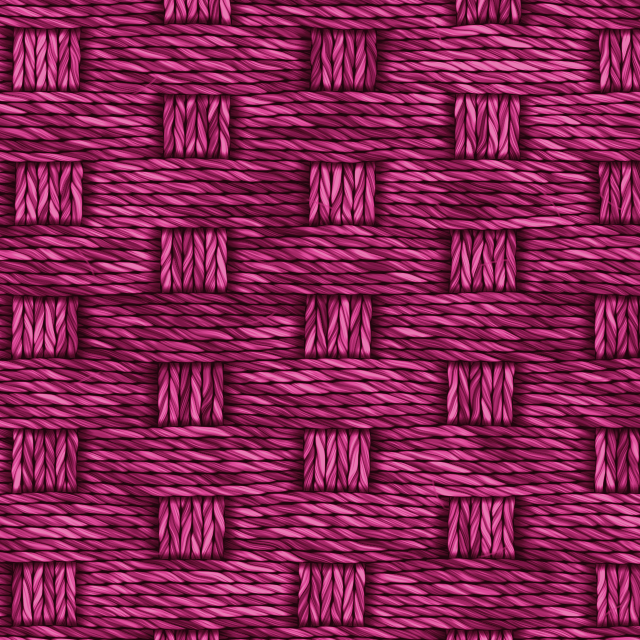
Write a WebGL 2 fragment shader that draws this texture.

```glsl
#version 300 es
precision highp float;

uniform vec2 u_resolution;
out vec4 fragColor;

#define ROW_PITCH 0.1043    // height of one woven band
#define ROW_START 0.0195    // lowest band boundary
#define COL_PITCH 0.4557    // distance between crossings in a band
#define COL_START 0.0725    // first crossing of the even bands
#define CROSS_HALF 0.052    // half width of a crossing
#define ROPES 6.0           // ropes per band and per crossing
#define STRAND 2.0          // twist length in rope widths
#define SLANT 0.65          // lean of the strands
#define BULGE 0.035         // swelling of bands beside crossings
#define WOBBLE 0.05         // unevenness of the ropes
#define SAMPLES 2           // antialiasing grid size

const float PI = 3.14159265;
const float ROPE = ROW_PITCH / ROPES;
const vec3 GAP = vec3(0.12, 0.02, 0.05);
const vec3 WINE = vec3(0.33, 0.05, 0.16);
const vec3 BERRY = vec3(0.49, 0.09, 0.28);
const vec3 MAGENTA = vec3(0.66, 0.16, 0.41);
const vec3 PINK = vec3(0.87, 0.29, 0.60);
const vec3 PALE = vec3(0.91, 0.48, 0.70);

float hash(vec2 p) {
    vec3 q = fract(vec3(p.xyx) * 0.1031);
    q += dot(q, q.yzx + 33.33);
    return fract((q.x + q.y) * q.z);
}

float noise(vec2 p) {
    vec2 i = floor(p), f = fract(p);
    f = f * f * (3.0 - 2.0 * f);
    return mix(mix(hash(i), hash(i + vec2(1, 0)), f.x),
               mix(hash(i + vec2(0, 1)), hash(i + vec2(1, 1)), f.x), f.y);
}

// Brightness to dyed fibre colour
vec3 dye(float v) {
    vec3 c = mix(GAP, WINE, smoothstep(0.06, 0.27, v));
    c = mix(c, BERRY, smoothstep(0.27, 0.45, v));
    c = mix(c, MAGENTA, smoothstep(0.45, 0.62, v));
    c = mix(c, PINK, smoothstep(0.62, 0.82, v));
    return mix(c, PALE, smoothstep(0.80, 1.0, v));
}

// Twisted ropes along x, one per unit of y; returns brightness
float rope(vec2 q, float twist) {
    float id = floor(q.y);
    float t = 2.0 * fract(q.y) - 1.0;
    float s = q.x + 7.0 * hash(vec2(id, 3.0)) + 1.2 * noise(vec2(q.x * 0.4, id * 5.0));
    float p = s / STRAND + twist * SLANT * t;
    float across = 2.0 * fract(p) - 1.0;
    float tone = hash(vec2(floor(p), id));
    float fibre = noise(vec2(p * 9.0, s * 0.8 + id * 13.0));
    float body = 0.45 + 0.38 * tone + 0.42 * (fibre - 0.5) + 0.12 * across * twist;
    body += 0.18 * (hash(vec2(id, 8.0)) - 0.5);
    float roundness = sqrt(1.0 - 0.96 * across * across);
    float outline = 1.02 - 0.24 * across * across;
    float edge = 1.0 - smoothstep(outline - 0.22, outline, abs(t));
    return body * (0.3 + 0.8 * roundness) * (1.0 - 0.45 * t * t * t * t) * (0.15 + 0.85 * edge);
}

// Sparse loose fibres; returns coverage
float looseFibre(vec2 uv) {
    vec2 g = uv * 11.0, cell = floor(g);
    float pick = hash(cell + 50.0);
    float angle = (hash(cell + 70.0) - 0.5) * 2.4;
    vec2 d = fract(g) - 0.5;
    d = mat2(cos(angle), -sin(angle), sin(angle), cos(angle)) * d;
    d.y += 0.7 * d.x * d.x * (pick * 8.0 - 1.0);
    float line = 1.0 - smoothstep(0.008, 0.025, abs(d.y));
    return line * (1.0 - smoothstep(0.2, 0.32, abs(d.x))) * step(pick, 0.22);
}

vec3 weave(vec2 uv) {
    // Slightly leaning columns and swelling bands
    float x = uv.x - 0.02 * (uv.y - 0.5) * sin(PI * uv.x);
    float y = (uv.y - ROW_START) / ROW_PITCH;
    float wave = cos(2.0 * PI * (x - COL_START) / COL_PITCH);
    y -= BULGE * wave * cos(PI * y);
    y += WOBBLE * (noise(vec2(uv.x * 13.0, uv.y * 26.0)) - 0.5);
    float row = floor(y);

    // Nearest crossing in this band
    float u = (x - COL_START) / COL_PITCH - 0.5 * mod(row, 2.0);
    float col = floor(u + 0.5);
    float dx = (u - col) * COL_PITCH + 0.008 * (hash(vec2(col, row) + 20.0) - 0.5);
    dx += 0.004 * (noise(vec2(uv.y * 45.0, col + x * 30.0)) - 0.5);

    float v;
    if (abs(dx) < CROSS_HALF) {
        float lane = dx / ROPE + 0.5 * ROPES;
        float twist = mod(floor(lane), 2.0) * 2.0 - 1.0;
        v = rope(vec2(uv.y / ROPE, lane + 17.0 * col + 31.0 * row + 200.0), twist);
        float end = min(fract(y), 1.0 - fract(y));
        v = (v * 1.06 + 0.03) * mix(0.3, 1.0, smoothstep(0.0, 0.14, end));
    } else {
        v = rope(vec2(x / ROPE, y * ROPES), 1.0);
        float dip = (abs(dx) - CROSS_HALF) / ROW_PITCH;
        v *= mix(0.3, 1.0, smoothstep(-0.03, 0.28, dip));
    }
    v *= 0.87 + 0.3 * noise(uv * 9.0 + 4.0);
    v = mix(v, 0.72, 0.55 * looseFibre(uv));
    return dye(v);
}

void main() {
    vec3 color = vec3(0.0);
    for (int i = 0; i < SAMPLES * SAMPLES; i++) {
        vec2 offset = (vec2(i % SAMPLES, i / SAMPLES) + 0.5) / float(SAMPLES) - 0.5;
        color += weave((gl_FragCoord.xy + offset) / u_resolution);
    }
    fragColor = vec4(color / float(SAMPLES * SAMPLES), 1.0);
}
```
